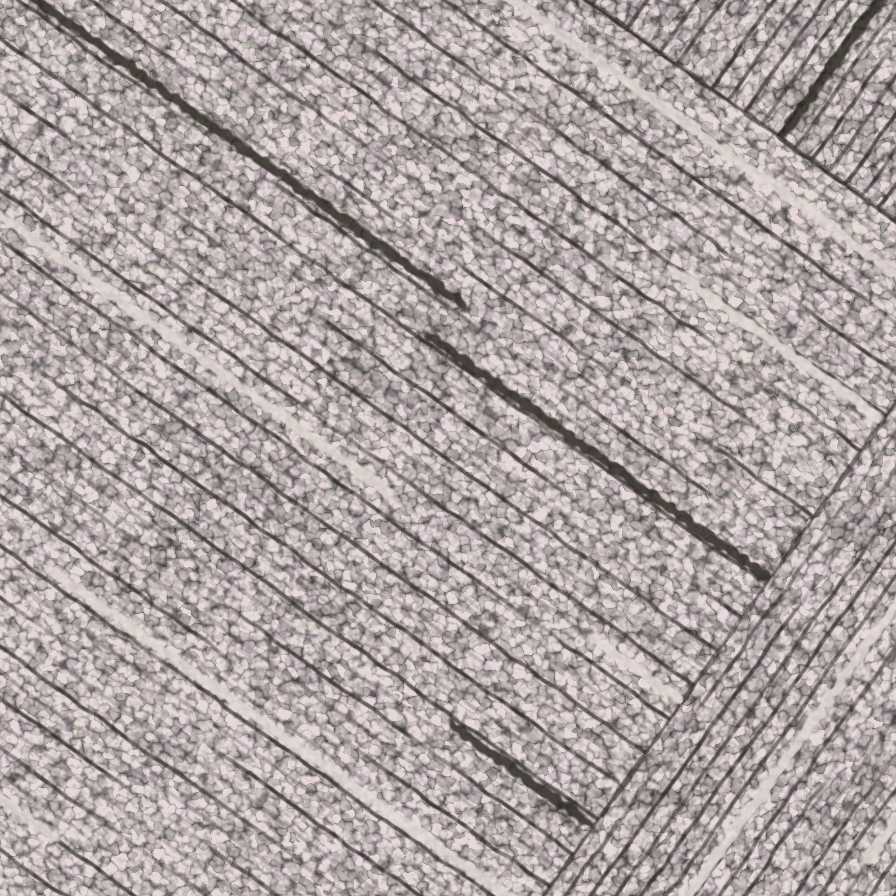
This texture is drawn by a three.js fragment shader. Its source:

```glsl
// Loop-pile carpet tiles laid in quarter turns on a slanted grid.
// Cellular tufts form the ground; broken dark ribs and loose light or dark
// yarns run along each tile, with a thin dark seam where tiles meet.

#define SLANT 0.620            // angle of the ribs, radians below horizontal
#define TILE 1.25              // side of one carpet tile
#define CORNER vec2(1.075, 0.381)
#define PITCH 0.0461           // distance between main ribs
#define RIB_WIDTH 0.0024
#define YARN_WIDTH 0.0068
#define TUFT_SIZE 0.0088
#define PILE_TINT vec3(1.0, 0.945, 0.945)
#define RIB_COLOR vec3(0.19, 0.165, 0.16)
#define LIGHT_YARN vec3(0.87, 0.835, 0.82)
#define DARK_YARN vec3(0.20, 0.185, 0.16)

varying vec2 vUv;

float hash(vec2 p) {
  vec3 h = fract(p.xyx * vec3(0.1031, 0.1030, 0.0973));
  h += dot(h, h.yzx + 33.33);
  return fract((h.x + h.y) * h.z);
}

float noise(vec2 p) {
  vec2 i = floor(p), f = fract(p);
  f = f * f * (3.0 - 2.0 * f);
  return mix(mix(hash(i), hash(i + vec2(1, 0)), f.x),
             mix(hash(i + vec2(0, 1)), hash(i + vec2(1, 1)), f.x), f.y);
}

// Nearest tuft: distance to its centre and its random tone
vec2 tuft(vec2 p) {
  vec2 cell = floor(p), best = vec2(9.0, 0.0);
  for (int y = -1; y <= 1; y++) {
    for (int x = -1; x <= 1; x++) {
      vec2 id = cell + vec2(x, y);
      vec2 centre = id + vec2(hash(id + 17.0), hash(id + 71.0));
      float d = length(p - centre);
      if (d < best.x) best = vec2(d, hash(id + 137.0));
    }
  }
  return best;
}

// Broken dark ribs; every second one is fainter unless the weave is dense
float ribs(vec2 q, float dense) {
  float wobble = (noise(q * vec2(45.0, 20.0)) - 0.5) * 0.0035;
  float lane = (q.y + 0.0807 + wobble) / (0.5 * PITCH);
  float row = floor(lane + 0.5);
  float d = abs(lane - row) * 0.5 * PITCH;
  float minor = mod(row, 2.0);
  float wear = noise(vec2(q.x * 9.0, row * 7.3));
  float beads = noise(vec2(q.x * 110.0, row * 3.7));
  float strength = smoothstep(0.05, 0.5, wear) * mix(0.55, 1.0, beads);
  strength *= mix(1.0, mix(0.35, 0.85, dense), minor);
  return strength * (1.0 - smoothstep(RIB_WIDTH * 0.3, RIB_WIDTH * 1.5, d));
}

// One yarn on a given row, between two points along the tile
float yarn(vec2 q, float row, float start, float end) {
  float past = max(max(start - q.x, q.x - end), 0.0);
  float d = length(vec2(past * 0.5, q.y - row));
  return 1.0 - smoothstep(YARN_WIDTH * 0.5, YARN_WIDTH * 1.15, d);
}

void main() {
  // Slanted frame: x along the main ribs, y across them
  vec2 p = vUv - vec2(0.0, 1.0);
  float c = cos(SLANT), s = sin(SLANT);
  vec2 q = vec2(c * p.x - s * p.y, s * p.x + c * p.y);

  // Neighbouring tiles swap their directions
  vec2 grid = (q - CORNER) / TILE;
  float turned = mod(floor(grid.x) + floor(grid.y), 2.0);
  vec2 t = turned > 0.5 ? q.yx : q;

  // Pile ground
  vec2 warp = vec2(noise(t * 150.0), noise(t * 150.0 + 40.0)) - 0.5;
  vec2 loops = tuft(t / (TUFT_SIZE * vec2(1.15, 0.95)) + warp * 0.7 + 300.0);
  float shade = 0.50 + 0.31 * (1.0 - smoothstep(0.3, 0.85, loops.x));
  shade += 0.27 * (loops.y - 0.5) + 0.22 * (noise(t * 260.0 + 90.0) - 0.5);
  shade += 0.07 * (noise(t * 14.0) - 0.5) - 0.025 * turned;
  vec3 hue = vec3(0.02, -0.01, 0.03) * (fract(loops.y * 7.0) - 0.5);
  vec3 color = clamp(shade, 0.22, 0.90) * PILE_TINT + hue;

  // Ribs and seams
  color = mix(color, RIB_COLOR, 0.9 * ribs(t, turned));
  vec2 edge = abs(fract(grid + 0.5) - 0.5) * TILE;
  float seam = min(edge.x, edge.y) + (noise(q * 90.0) - 0.5) * 0.003;
  float seamWear = mix(0.35, 0.9, noise(q * 35.0));
  color = mix(color, RIB_COLOR, seamWear * (1.0 - smoothstep(0.001, 0.004, seam)));

  // Loose yarns with fuzzy sides
  vec2 f = t + (vec2(noise(t * 130.0), noise(t * 130.0 + 60.0)) - 0.5) * 0.0055;
  float light, dark;
  if (turned > 0.5) {
    light = max(yarn(f, 1.206, -2.0, 0.38), yarn(f, 1.346, -0.215, 0.38));
    dark = yarn(f, 0.799, 0.394, 2.0);
  } else {
    light = max(yarn(f, 0.333, -1.0, 1.07), yarn(f, 0.191, 0.793, 1.063));
    light = max(light, max(yarn(f, -0.195, -1.0, 0.668), yarn(f, -0.195, 0.956, 1.067)));
    light = max(light, max(yarn(f, -0.485, 0.423, 1.07), yarn(f, -0.725, -1.0, 0.589)));
    dark = max(yarn(f, 0.0235, -1.0, 0.613), yarn(f, -0.027, 0.613, 1.064));
    dark = max(dark, yarn(f, -0.366, 0.887, 1.066));
  }
  float fleck = noise(t * 210.0);
  color = mix(color, LIGHT_YARN + 0.08 * (fleck - 0.5), 0.93 * light);
  color = mix(color, DARK_YARN + 0.16 * (fleck - 0.5), dark * mix(0.75, 1.0, fleck));

  gl_FragColor = vec4(color, 1.0);
}
```
